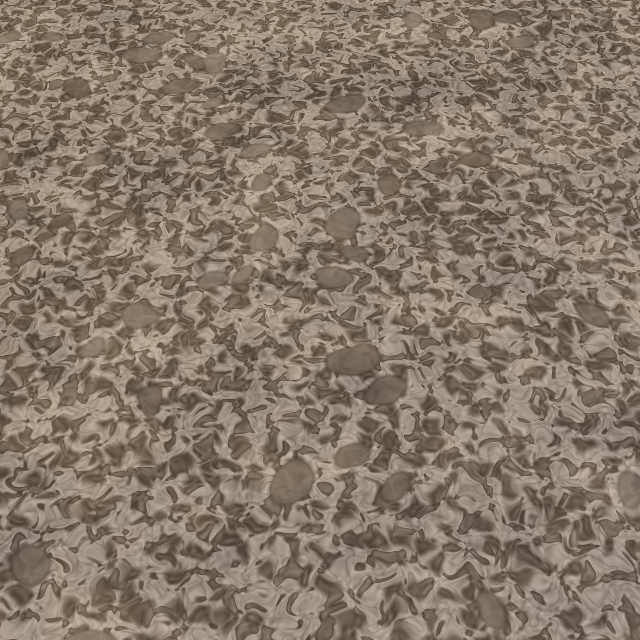
Give the GLSL for this texture, as a Shadertoy shader.

```glsl
// Coarse granular stone paving seen at a slant: dark rimmed grains in a pale
// matrix. Warped gradient noise and scattered pebbles form a height field on
// a ground plane in perspective; a tone profile of that field picks the colour.

#define HORIZON 2.2        // height of the vanishing line, in canvas units
#define GRAIN_DENSITY 31.0 // grain cells per canvas width at the lower edge
#define STONE_DENSITY 10.0 // cells of the sparse larger stones
#define GRAIN_CUTOFF 0.6   // higher means fewer dark grains
#define EDGE_SOFTNESS 0.4
#define LIGHT_TONE 0.80
#define DARK_TONE 0.22
#define SHADOW_COLOR vec3(0.35, 0.30, 0.24)
#define SAND_COLOR vec3(0.69, 0.64, 0.58)

vec2 hash22(vec2 p) {
    vec3 q = fract(p.xyx * vec3(0.1031, 0.1030, 0.0973));
    q += dot(q, q.yzx + 33.33);
    return fract((q.xx + q.yz) * q.zy);
}

float cornerSlope(vec2 cell, vec2 offset, vec2 corner) {
    return dot(hash22(cell + corner) * 2.0 - 1.0, offset - corner);
}

// Gradient noise scaled to a spread of about one
float noise(vec2 p) {
    vec2 c = floor(p), f = fract(p);
    vec2 u = f * f * f * (f * (f * 6.0 - 15.0) + 10.0);
    float low = mix(cornerSlope(c, f, vec2(0, 0)), cornerSlope(c, f, vec2(1, 0)), u.x);
    float high = mix(cornerSlope(c, f, vec2(0, 1)), cornerSlope(c, f, vec2(1, 1)), u.x);
    return mix(low, high, u.y) / 0.18;
}

float bump(float x) { return exp(-x * x); }

// Scattered oval pebbles: x is the depth inside the nearest one, y its random tone
vec2 pebbles(vec2 p, float share) {
    vec2 best = vec2(-1.0, 0.0);
    for (int j = -1; j <= 1; j++)
    for (int i = -1; i <= 1; i++) {
        vec2 cell = floor(p) + vec2(i, j);
        vec2 place = hash22(cell), kind = hash22(cell + 57.3);
        if (kind.x > share) continue;
        vec2 d = p - cell - 0.2 - 0.6 * place;
        vec2 axis = vec2(cos(kind.y * 6.283), sin(kind.y * 6.283));
        d -= 0.35 * axis * dot(d, axis);
        float radius = mix(0.18, 0.36, fract(place.x * 7.0 + place.y * 5.0));
        float depth = radius - length(d);
        if (depth > best.x) best = vec2(depth, fract(kind.y * 13.0));
    }
    return best;
}

void mainImage(out vec4 fragColor, in vec2 fragCoord) {
    vec2 uv = fragCoord / iResolution.y;

    // Ground plane in perspective, and the ground covered by one pixel
    float recede = HORIZON / (HORIZON - uv.y);
    vec2 ground = vec2((uv.x - 0.5) * recede + 3.0, HORIZON * recede);
    float footprint = recede * recede / iResolution.y;

    // Field of the small grains: positive inside a grain
    vec2 p = ground * GRAIN_DENSITY;
    p += 0.16 * vec2(noise(p * 0.8 + 11.0), noise(p * 0.8 + 47.0));
    float rough = 0.8 * noise(p) + 0.6 * noise(p * 2.1 + 19.0);
    float round_ = 2.8 * pebbles(p * 0.8, 0.6).x;
    float field = max(rough - GRAIN_CUTOFF, round_);

    // Tone profile: pale halo, dark rim, slightly lighter core
    float soft = max(EDGE_SOFTNESS, 1.5 * footprint * GRAIN_DENSITY);
    float inside = smoothstep(-soft, soft, field);
    float tone = mix(LIGHT_TONE, DARK_TONE, inside);
    tone += 0.12 * bump((field + 0.55) / 0.4);
    tone -= 0.16 * bump((field - 0.3) / 0.35);
    tone += 0.14 * smoothstep(0.6, 1.4, field);

    // Thin wrinkles in the matrix and fine grit
    float wrinkle = bump(noise(p * 1.3 + 83.0) / 0.25);
    tone -= 0.24 * wrinkle * (1.0 - inside);
    tone += 0.08 * noise(p * 3.3 + 5.0);

    // Sparse larger stones with flat faces
    vec2 q = ground * STONE_DENSITY + 0.03 * vec2(noise(p * 0.5), noise(p * 0.5 + 31.0));
    vec2 stone = pebbles(q, 0.16);
    float stoneSoft = max(0.03, footprint * STONE_DENSITY);
    float face = smoothstep(-stoneSoft, stoneSoft, stone.x);
    float faceTone = mix(0.22, 0.58, stone.y) + 0.04 * noise(p * 1.5);
    tone = mix(tone, faceTone, 0.85 * face);
    tone -= 0.18 * bump((stone.x - 0.01) / stoneSoft);
    tone += 0.12 * bump((stone.x + 0.07) / stoneSoft);

    // Broad patches of wear, cooler where darker
    float patches = 0.6 * noise(ground * 4.0 + 7.0) + 0.5 * noise(ground * 11.0);
    tone += 0.09 * patches;
    vec3 color = mix(SHADOW_COLOR, SAND_COLOR, clamp(tone, -0.12, 1.15));
    float warmth = 0.5 * patches + 0.8 * (uv.y - uv.x);
    color += clamp(warmth, -1.0, 1.0) * vec3(0.010, 0.0, -0.016);

    fragColor = vec4(color, 1.0);
}
```
